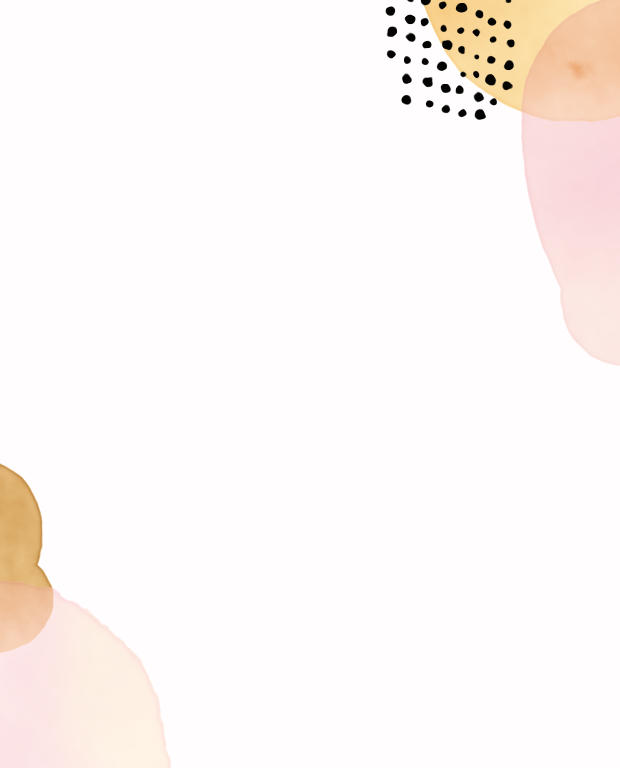
A Shadertoy shader for this background:

```glsl
#define PAPER vec3(1.0, 0.992, 0.992)
#define INK vec3(0.015, 0.015, 0.01)
#define YELLOW vec3(0.99, 0.895, 0.69)
#define TAN vec3(0.885, 0.715, 0.465)
#define BLUSH vec3(0.985, 0.875, 0.875)
#define CREAM vec3(0.996, 0.948, 0.895)
#define PEACH vec3(0.96, 0.785, 0.645)
#define CLAY vec3(0.925, 0.725, 0.56)
#define ASPECT 0.81
#define WOBBLE 0.006
#define DOT_RADIUS 0.0052
#define DOT_JITTER 0.007

float hash(vec2 p) {
    vec3 q = fract(vec3(p.xyx) * 0.1031);
    q += dot(q, q.yzx + 33.33);
    return fract((q.x + q.y) * q.z);
}

float noise(vec2 p) {
    vec2 i = floor(p), f = fract(p);
    f = f * f * (3.0 - 2.0 * f);
    return mix(mix(hash(i), hash(i + vec2(1, 0)), f.x),
               mix(hash(i + vec2(0, 1)), hash(i + vec2(1, 1)), f.x), f.y);
}

float fbm(vec2 p) {
    float sum = 0.0, amp = 0.5;
    for (int i = 0; i < 5; i++) {
        sum += amp * noise(p);
        p = mat2(1.6, 1.2, -1.2, 1.6) * p + 17.0;
        amp *= 0.5;
    }
    return sum;
}

// Approximate signed distance to an ellipse
float ellipse(vec2 p, vec2 center, vec2 radii) {
    vec2 q = (p - center) / radii;
    float f = length(q);
    return (f - 1.0) * f / max(length(q / radii), 0.001);
}

float cover(float d, float aa) {
    return 1.0 - smoothstep(-aa, aa, d);
}

// Pigment gathered just inside an edge
float rim(float d, float width) {
    return exp(-abs(d + width) / width);
}

// Sheared lattice of uneven dots, kept inside an oval
float dots(vec2 p) {
    float d = 1.0;
    for (int i = 0; i < 8; i++) {
        for (int j = -3; j < 6; j++) {
            float k = float(i);
            vec2 cell = vec2(k, float(j));
            vec2 c = vec2(0.509 + 0.0254 * k - 0.00046 * k * k,
                          0.0182 + 0.0055 * k + 0.0266 * cell.y);
            if (length((c - vec2(0.592, 0.057)) / vec2(0.09, 0.103)) > 1.0) continue;
            c += DOT_JITTER * (vec2(hash(cell + 11.0), hash(cell + 47.0)) - 0.5);
            float r = DOT_RADIUS * mix(0.7, 1.3, hash(cell + 83.0));
            float lumps = (noise(p * 170.0 + cell * 7.0) - 0.5) * 0.003;
            d = min(d, length(p - c) - r + lumps);
        }
    }
    return d;
}

void mainImage(out vec4 fragColor, in vec2 fragCoord) {
    vec2 uv = fragCoord / iResolution.xy;
    vec2 p = vec2(uv.x * ASPECT, 1.0 - uv.y); // y runs downward
    float aa = 0.8 / iResolution.y;
    float cloud = fbm(p * 9.0) - 0.5;
    float grain = fbm(p * 70.0) - 0.5;
    float wobble = WOBBLE * (fbm(p * 32.0 + 5.0) - 0.5);

    // Wash outlines
    float yellowD = ellipse(p, vec2(0.755, -0.049), vec2(0.208)) + wobble;
    vec2 tallRadii = vec2(0.152, p.y < 0.15 ? 0.159 : 0.30);
    float pinkD = min(ellipse(p, vec2(0.833, 0.15), tallRadii),
                      ellipse(p, vec2(0.814, 0.388), vec2(0.082, 0.087))) + wobble;
    float tanD = min(ellipse(p, vec2(-0.026, 0.697), vec2(0.082, 0.099)),
                     ellipse(p, vec2(-0.0065, 0.781), vec2(0.0755, 0.068))) + wobble;
    float creamD = ellipse(p, vec2(0.0, 1.0), vec2(0.22, 0.243)) + 2.5 * wobble;
    float yellowM = cover(yellowD, aa), pinkM = cover(pinkD, aa);
    float tanM = cover(tanD, aa), creamM = cover(creamD, aa);

    // Upper right: yellow, pink and their overlap
    float amber = exp(-length((p - vec2(0.58, 0.015)) / vec2(0.07, 0.06)));
    vec3 yellow = YELLOW - vec3(0.03, 0.12, 0.22) * amber
                - vec3(0.03, 0.09, 0.16) * (cloud + 0.3 * grain)
                - vec3(0.01, 0.04, 0.08) * rim(yellowD, 0.002);
    float rose = exp(-dot(p - vec2(0.80, 0.23), p - vec2(0.80, 0.23)) / 0.008);
    vec3 pink = mix(BLUSH, vec3(0.99, 0.91, 0.89), smoothstep(0.22, 0.42, p.y));
    pink -= vec3(0.01, 0.045, 0.025) * rose + vec3(0.01, 0.06, 0.05) * (cloud + 0.3 * grain);
    pink -= vec3(0.01, 0.035, 0.03) * rim(pinkD, 0.002);
    vec2 streak = mat2(0.75, -0.66, 0.66, 0.75) * (p - vec2(0.748, 0.083));
    float stain = exp(-dot(streak / vec2(0.035, 0.012), streak / vec2(0.035, 0.012)));
    vec3 peach = mix(PEACH, vec3(0.98, 0.835, 0.74), smoothstep(0.07, 0.16, p.y));
    peach -= vec3(0.03, 0.12, 0.18) * (cloud + 0.3 * grain);
    peach -= vec3(0.04, 0.13, 0.2) * stain * smoothstep(0.35, 0.7, fbm(p * 45.0));
    peach -= vec3(0.01, 0.03, 0.03) * (rim(pinkD, 0.002) + rim(yellowD, 0.002));

    vec3 col = mix(PAPER, yellow, yellowM);
    col = mix(col, mix(pink, peach, yellowM), pinkM);

    // Lower left: cream, tan and their overlap
    vec3 cream = mix(vec3(0.99, 0.895, 0.90), CREAM, smoothstep(0.03, 0.16, p.x + 0.12 * cloud));
    cream -= vec3(0.01, 0.05, 0.03) * (cloud + 0.3 * grain);
    cream -= vec3(0.005, 0.055, 0.025) * rim(creamD, 0.003);
    vec3 ochre = TAN - vec3(0.12, 0.2, 0.26) * (cloud + 0.4 * grain);
    ochre -= vec3(0.12, 0.16, 0.18) * rim(tanD, 0.0018);
    vec3 clay = mix(CLAY, vec3(0.96, 0.80, 0.69), smoothstep(0.77, 0.86, p.y + 0.5 * p.x));
    clay -= vec3(0.06, 0.14, 0.18) * (cloud + 0.4 * grain);
    clay -= vec3(0.03, 0.05, 0.05) * rim(creamD, 0.002);
    col = mix(col, cream, creamM);
    col = mix(col, mix(ochre, clay, creamM), tanM);

    // Ink dots
    col = mix(col, INK, cover(dots(p), aa));
    fragColor = vec4(clamp(col, 0.0, 1.0), 1.0);
}
```
